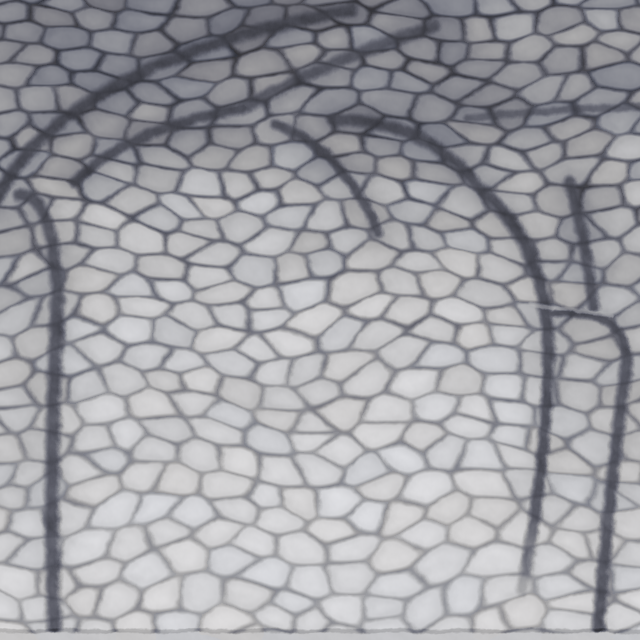
This texture is drawn by a Shadertoy shader. Its source:

```glsl
// A pale wall of rounded, flattened cells under dark curved ribs, like a wash drawing.
// Staggered cellular noise makes the cells, quadratic curves make the ribs, and
// layered sines supply the uneven wash; the tone darkens from floor to ceiling.

const vec3 SHADOW_TINT = vec3(0.95, 0.965, 1.085);
const vec3 LIGHT_TINT = vec3(1.0, 1.0, 1.012);
const float CELL_COLUMNS = 15.0;
const float ROWS_LINEAR = 22.5;     // row density at the floor
const float ROWS_GROWTH = 4.0;      // extra rows toward the ceiling
const float CELL_JITTER = 0.66;
const float CORNER_SHARPNESS = 19.0;
const float WALL_WIDTH = 0.135;
const float RIB_WIDTH = 0.0095;
const float RIB_TONE = 0.265;
const float FLOOR_HEIGHT = 0.014;
const int CURVE_STEPS = 10;

vec2 hash2(vec2 p) {
    vec3 q = fract(p.xyx * vec3(0.1031, 0.1030, 0.0973));
    q += dot(q, q.yzx + 33.33);
    return fract((q.xx + q.yz) * q.zy);
}

// Layered sines, roughly -1 to 1
float wash(vec2 p) {
    float sum = 0.0, weight = 0.5;
    for (int i = 0; i < 5; i++) {
        sum += weight * sin(p.x + 1.7 * sin(p.y)) * cos(p.y - 0.8 * sin(p.x));
        p = mat2(1.5, 1.1, -1.1, 1.5) * p + 2.3;
        weight *= 0.6;
    }
    return sum;
}

vec2 cellSite(vec2 id) {
    float stagger = 0.5 * mod(id.y, 2.0);
    return id + vec2(stagger, 0.0) + 0.5 + CELL_JITTER * (hash2(id) - 0.5);
}

// x: rounded distance to the cell wall, yz: cell id
vec3 cells(vec2 p) {
    vec2 base = floor(p), nearestId = base, nearest = vec2(9.0);
    for (int j = -2; j <= 2; j++)
    for (int i = -2; i <= 2; i++) {
        vec2 id = base + vec2(i, j);
        vec2 offset = cellSite(id) - p;
        if (dot(offset, offset) < dot(nearest, nearest)) {
            nearest = offset;
            nearestId = id;
        }
    }
    float sum = 0.0;
    for (int j = -2; j <= 2; j++)
    for (int i = -2; i <= 2; i++) {
        vec2 id = nearestId + vec2(i, j);
        if (id == nearestId) continue;
        vec2 offset = cellSite(id) - p;
        float edge = dot(0.5 * (nearest + offset), normalize(offset - nearest));
        sum += exp(-CORNER_SHARPNESS * edge);
    }
    return vec3(-log(sum) / CORNER_SHARPNESS, nearestId);
}

float segment(vec2 p, vec2 a, vec2 b) {
    vec2 ab = b - a;
    return length(p - a - ab * clamp(dot(p - a, ab) / dot(ab, ab), 0.0, 1.0));
}

// Adds one quadratic curve to ribs: x is the ink, y the soft shade beside it
void addRib(inout vec2 ribs, vec2 p, vec2 a, vec2 b, vec2 c, float width, float strength) {
    float d = 9.0;
    vec2 from = a;
    for (int i = 1; i <= CURVE_STEPS; i++) {
        float t = float(i) / float(CURVE_STEPS);
        vec2 to = mix(mix(a, b, t), mix(b, c, t), t);
        d = min(d, segment(p, from, to));
        from = to;
    }
    width *= RIB_WIDTH;
    ribs.x = max(ribs.x, strength * (1.0 - smoothstep(0.35 * width, 1.75 * width, d)));
    ribs.y = max(ribs.y, strength * exp(-d * 32.0));
}

float blot(vec2 p, vec2 center, vec2 size) {
    vec2 q = (p - center) / size;
    return exp(-dot(q, q));
}

void mainImage(out vec4 fragColor, in vec2 fragCoord) {
    vec2 uv = fragCoord / iResolution.xy;
    float broad = wash(uv * vec2(7.0, 10.0));
    float mottle = wash(uv * vec2(24.0, 31.0) + 4.0);
    float fine = wash(uv * 85.0);

    // Light falls away toward the ceiling and the outer bays
    float face = mix(0.815, 0.765, smoothstep(0.15, 0.56, uv.y));
    face -= 0.15 * smoothstep(0.5, 0.94, uv.y);
    float bays = max(1.0 - smoothstep(0.03, 0.16, uv.x), smoothstep(0.80, 0.90, uv.x));
    face -= 0.06 * bays * smoothstep(0.02, 0.4, uv.y) * (1.0 - smoothstep(0.6, 0.85, uv.y));
    face -= 0.12 * blot(uv, vec2(0.0, 1.0), vec2(0.35, 0.13));
    face -= 0.09 * blot(uv, vec2(0.66, 0.86), vec2(0.13, 0.10));
    face -= 0.07 * blot(uv, vec2(0.75, 1.0), vec2(0.30, 0.05));
    face += broad * mix(0.012, 0.05, uv.y) + 0.015 * mottle;

    // Cells and their walls, uneven in width and depth
    vec2 grid = uv * vec2(CELL_COLUMNS, ROWS_LINEAR + ROWS_GROWTH * uv.y);
    grid += 0.22 * vec2(sin(uv.y * 17.0 + 2.0 * uv.x), 1.5 * sin(uv.x * 13.0 + 5.0 * uv.y));
    vec3 cell = cells(grid + 0.04 * vec2(fine, mottle));
    vec2 variety = hash2(cell.yz + 17.0);
    float height = smoothstep(0.1, 0.9, uv.y);
    face += (variety.x - 0.5) * mix(0.035, 0.10, height);
    face += 0.03 * smoothstep(0.1, 0.35, cell.x);
    float wall = 1.0 - smoothstep(-0.02, WALL_WIDTH * (1.0 + 0.35 * mottle), cell.x);
    float wallDepth = mix(0.25, 0.45, height) * (1.0 + 0.45 * mottle) + 0.04 * broad;
    float tone = face * (1.0 - wall * wallDepth);

    // Ribs: left vault, inner vaults, right pillar, outer bay
    vec2 p = uv + 0.003 * vec2(fine, wash(uv * 60.0 + 9.0));
    vec2 ribs = vec2(0.0);
    addRib(ribs, p, vec2(-0.01, 0.68), vec2(0.09, 0.90), vec2(0.55, 0.985), 0.95, 0.9);
    addRib(ribs, p, vec2(0.115, 0.715), vec2(0.20, 0.80), vec2(0.38, 0.83), 0.8, 0.85);
    addRib(ribs, p, vec2(0.38, 0.83), vec2(0.50, 0.90), vec2(0.68, 0.96), 0.9, 0.72);
    addRib(ribs, p, vec2(0.43, 0.805), vec2(0.535, 0.77), vec2(0.592, 0.635), 0.75, 0.82);
    addRib(ribs, p, vec2(0.52, 0.812), vec2(0.66, 0.82), vec2(0.755, 0.70), 0.9, 0.85);
    addRib(ribs, p, vec2(0.755, 0.70), vec2(0.86, 0.61), vec2(0.857, 0.44), 1.0, 0.9);
    float pillarFade = smoothstep(0.05, 0.25, uv.y);
    addRib(ribs, p, vec2(0.857, 0.44), vec2(0.853, 0.27), vec2(0.816, 0.08), 0.9, 0.3 + 0.6 * pillarFade);
    addRib(ribs, p, vec2(0.89, 0.715), vec2(0.915, 0.63), vec2(0.927, 0.52), 0.9, 0.82);
    addRib(ribs, p, vec2(0.86, 0.51), vec2(0.975, 0.52), vec2(0.98, 0.44), 0.65, 0.8);
    addRib(ribs, p, vec2(0.98, 0.44), vec2(0.95, 0.22), vec2(0.935, 0.015), 0.95, 0.85);
    addRib(ribs, p, vec2(0.03, 0.695), vec2(0.085, 0.70), vec2(0.09, 0.53), 0.95, 0.82);
    addRib(ribs, p, vec2(0.09, 0.53), vec2(0.075, 0.22), vec2(0.085, 0.02), 1.1, 0.85);
    addRib(ribs, p, vec2(0.73, 0.815), vec2(0.86, 0.83), vec2(1.01, 0.833), 0.6, 0.55);
    tone *= 1.0 - ribs.y * mix(0.10, 0.30, smoothstep(0.35, 0.85, uv.y));
    tone = mix(tone, RIB_TONE + 0.03 * fine, ribs.x * (0.94 + 0.10 * mottle));

    // Pale ledge, floor line and paint grain
    float ledge = segment(p, vec2(0.83, 0.525), vec2(0.955, 0.507));
    tone = mix(tone, 0.72, 0.5 * (1.0 - smoothstep(0.001, 0.005, ledge)));
    tone = mix(tone, 0.77, 1.0 - smoothstep(FLOOR_HEIGHT - 0.004, FLOOR_HEIGHT, p.y));
    tone -= 0.15 * (1.0 - smoothstep(0.001, 0.005, abs(p.y - FLOOR_HEIGHT)));
    tone += 0.014 * fine;

    vec3 color = tone * mix(SHADOW_TINT, LIGHT_TINT, smoothstep(0.3, 0.7, tone));
    color += (variety.y - 0.5) * 0.012 * vec3(1.0, 0.2, -1.0) * (1.0 - ribs.x);
    fragColor = vec4(clamp(color, 0.0, 1.0), 1.0);
}
```
